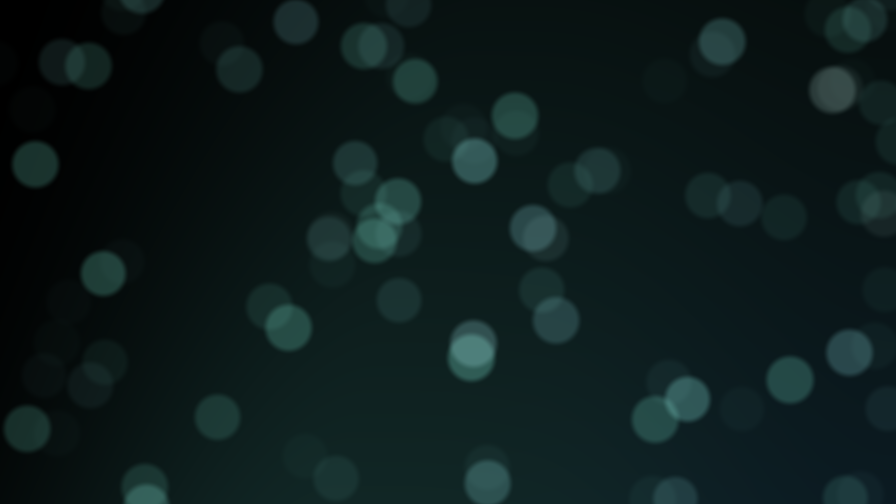
A Shadertoy shader for this background:

```glsl
// Soft teal bokeh: equal-sized blurred discs drifting over a dark gradient.
// Hashed centres, some paired closely, are screened onto a backdrop that
// fades to black at the upper left and turns bluish at the lower right.

const int DISC_COUNT = 96;
const float DISC_RADIUS = 0.045;   // in canvas heights
const float EDGE_BLUR = 0.008;

// Integer hash of an index and a channel, giving a value in 0..1.
float hash(int index, int channel) {
    uint h = uint(index) * 747796405u + uint(channel) * 277803737u + 97u;
    h = (h ^ (h >> 16)) * 2246822519u;
    h = (h ^ (h >> 13)) * 3266489917u;
    h ^= h >> 16;
    return float(h >> 8) / 16777216.0;
}

vec2 hash2(int index, int channel) {
    return vec2(hash(index, channel), hash(index, channel + 1));
}

// Dark gradient, with uv in 0..1 on both axes.
vec3 backdrop(vec2 uv) {
    float sideFade = smoothstep(0.0, 0.55, uv.x + 0.18 * (1.0 - uv.y));
    float heightFade = mix(1.0, 0.45, uv.y);
    float rightFade = 1.0 - 0.2 * smoothstep(0.6, 1.0, uv.x);
    float blueShift = smoothstep(0.45, 1.0, uv.x) * (1.0 - uv.y);
    vec3 teal = vec3(0.066, 0.150, 0.145);
    vec3 navy = vec3(0.055, 0.130, 0.165);
    return mix(teal, navy, blueShift) * sideFade * heightFade * rightFade;
}

// Centre of a disc; every third one sits close to the disc before it.
vec2 discCentre(int index, float aspect) {
    bool paired = index % 3 == 2;
    vec2 place = hash2(paired ? index - 1 : index, 1) * 1.06 - 0.03;
    vec2 offset = paired ? (hash2(index, 5) - 0.5) * 0.13 : vec2(0.0);
    return place * vec2(aspect, 1.0) + offset;
}

// Mostly green teal, ranging to slate blue and a few warm greys.
vec3 discTint(float pick) {
    vec3 green = vec3(0.50, 1.00, 0.88);
    vec3 slate = vec3(0.58, 0.92, 0.95);
    vec3 grey = vec3(0.75, 0.90, 0.85);
    vec3 tint = mix(green, slate, smoothstep(0.3, 0.8, pick));
    return mix(tint, grey, smoothstep(0.85, 1.0, pick));
}

// Many faint discs and few bright ones, strongest around the middle.
float discStrength(float pick, vec2 uv) {
    vec2 fromGlow = (uv - vec2(0.53, 0.38)) * vec2(1.9, 1.7);
    float envelope = mix(0.5, 1.0, exp(-dot(fromGlow, fromGlow)));
    return (0.025 + 0.30 * pick * pick) * envelope;
}

float softDisc(vec2 p, float radius, float blur) {
    return 1.0 - smoothstep(radius - blur, radius + blur, length(p));
}

void mainImage(out vec4 fragColor, in vec2 fragCoord) {
    float aspect = iResolution.x / iResolution.y;
    vec2 p = fragCoord / iResolution.y;
    vec3 colour = backdrop(fragCoord / iResolution.xy);

    // Screen each disc over what lies below it.
    for (int i = 0; i < DISC_COUNT; i++) {
        vec2 centre = discCentre(i, aspect);
        float strength = discStrength(hash(i, 8), centre / vec2(aspect, 1.0));
        float radius = DISC_RADIUS * mix(0.97, 1.03, hash(i, 9));
        float cover = softDisc(p - centre, radius, EDGE_BLUR);
        vec3 light = discTint(hash(i, 10)) * strength * cover;
        colour += light * (1.0 - colour);
    }

    fragColor = vec4(colour, 1.0);
}
```
